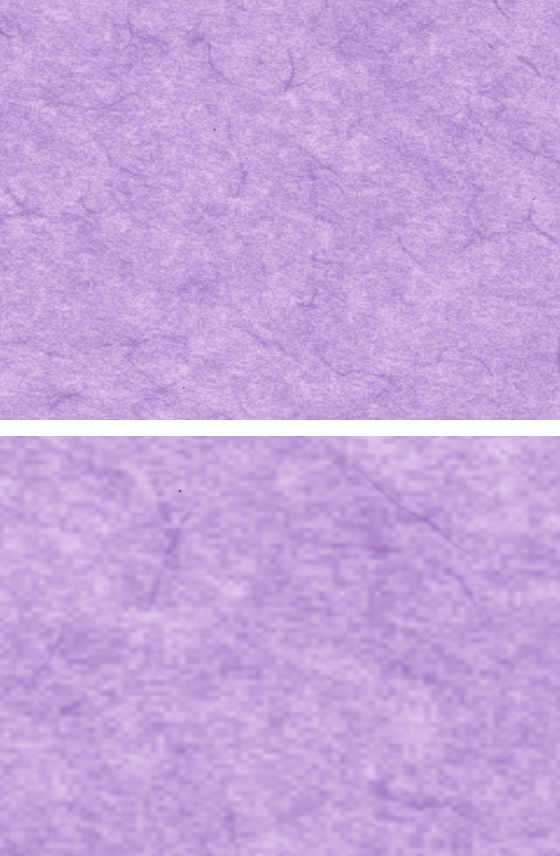
Top: the whole. Bottom: its middle third, enlarged.
Write a Shadertoy shader that draws this texture.

```glsl
#define DARK_PULP vec3(0.688, 0.532, 0.806)
#define LIGHT_PULP vec3(0.852, 0.735, 0.914)
#define BARK_COLOR vec3(0.60, 0.44, 0.62)
#define SPECK_COLOR vec3(0.32, 0.19, 0.38)
#define FIBER_COUNT 150
#define SPECK_COUNT 6
#define FIBER_DEPTH 0.85
#define FIBER_TILT -0.3
#define CLOUD_CONTRAST 1.1
#define STREAK_CONTRAST 0.38
#define GRAIN_CONTRAST 0.6

float hash21(vec2 p) {
    vec3 q = fract(p.xyx * 0.1031);
    q += dot(q, q.yzx + 33.33);
    return fract((q.x + q.y) * q.z);
}

vec3 hash31(float n) {
    vec3 q = fract(n * vec3(0.1031, 0.1030, 0.0973));
    q += dot(q, q.yzx + 33.33);
    return fract((q.xxy + q.yzz) * q.zyx);
}

float noise(vec2 p) {
    vec2 cell = floor(p), f = fract(p);
    f = f * f * (3.0 - 2.0 * f);
    float low = mix(hash21(cell), hash21(cell + vec2(1, 0)), f.x);
    float high = mix(hash21(cell + vec2(0, 1)), hash21(cell + vec2(1, 1)), f.x);
    return mix(low, high, f.y);
}

mat2 rotation(float angle) {
    float c = cos(angle), s = sin(angle);
    return mat2(c, -s, s, c);
}

// Cloudy pulp density, averaging one half
float cloud(vec2 p) {
    float sum = 0.0, weight = 0.5, total = 0.0;
    for (int i = 0; i < 5; i++) {
        sum += weight * noise(p);
        total += weight;
        weight *= 0.8;
        p = rotation(0.5) * p * 1.9 + 17.3;
    }
    return sum / total;
}

// Thin meandering hairs along the mid level of a noise field
float hairs(vec2 p) {
    return smoothstep(0.86, 1.0, 1.0 - abs(2.0 * noise(p) - 1.0));
}

// Curved tapering strand: x = sharp core, y = soft shadow around it
vec2 fiber(vec2 p, float id, vec2 canvas, float pixel) {
    vec3 place = hash31(id * 7.0 + 3.0);
    vec3 shape = hash31(id * 7.0 + 401.0);
    vec3 look = hash31(id * 7.0 + 907.0);
    vec2 center = place.xy * (canvas + 0.2) - 0.1;
    float angle = FIBER_TILT + (place.z + shape.x - 1.0) * 1.8;
    float halfLength = mix(0.04, 0.15, shape.y * shape.y);
    vec2 q = rotation(angle) * (p - center);
    float u = q.x / halfLength;
    if (abs(u) > 1.0) return vec2(0.0);

    float bow = (shape.z - 0.5) * 1.2, twist = (look.z - 0.5) * 0.7;
    float curve = halfLength * (bow * (u * u - 0.33) + twist * u * u * u);
    float slope = 2.0 * bow * u + 3.0 * twist * u * u;
    float d = abs(q.y - curve) / sqrt(1.0 + slope * slope);
    float taper = 1.0 - smoothstep(0.5, 1.0, abs(u));
    float width = mix(0.0025, 0.008, look.x * look.x) * (0.5 + 0.5 * taper);
    float strength = mix(0.2, 1.0, look.y * look.y) * taper;
    float core = 1.0 - smoothstep(0.0, width + pixel, d);
    float shadow = exp(-d * d / 0.00012);
    return strength * vec2(core, shadow);
}

void mainImage(out vec4 fragColor, in vec2 fragCoord) {
    vec2 p = fragCoord / iResolution.y;
    vec2 canvas = vec2(iResolution.x / iResolution.y, 1.0);
    float pixel = 1.0 / iResolution.y;

    // Strands and hairs wander through a warped plane
    vec2 warp = vec2(noise(p * 9.0), noise(p * 9.0 + 40.0)) - 0.5;
    warp += 0.3 * (vec2(noise(p * 27.0 + 80.0), noise(p * 27.0 + 120.0)) - 0.5);
    vec2 bent = p + 0.04 * warp;

    // Pulp: clouds, slanted streaks and fine tooth
    vec2 grainAxis = rotation(-0.22) * p;
    float tone = 0.54 + CLOUD_CONTRAST * (cloud(grainAxis * vec2(9.0, 12.0)) - 0.5);
    tone += STREAK_CONTRAST * (noise(grainAxis * vec2(60.0, 150.0) + 5.0) - 0.5);
    tone += GRAIN_CONTRAST * (noise(p * vec2(180.0, 240.0)) - 0.5);

    // Pale thin spots
    float thin = noise(bent * vec2(30.0, 36.0) + 60.0);
    tone += 0.22 * smoothstep(0.66, 0.95, thin);

    // Faint hairs
    vec2 hairAxis = rotation(-0.4) * bent;
    tone -= 0.13 * hairs(hairAxis * vec2(9.0, 22.0) + 30.0) * noise(p * 21.0);
    tone -= 0.13 * hairs(hairAxis.yx * vec2(13.0, 19.0) + 70.0) * noise(p * 19.0 + 8.0);

    // Long strands
    float cover = 0.0, bark = 0.0;
    for (int i = 0; i < FIBER_COUNT; i++) {
        vec2 strand = fiber(bent, float(i), canvas, pixel);
        cover += strand.x * 0.75 + strand.y * 0.2;
        if (i % 23 == 0) bark = max(bark, strand.x);
    }
    float patchy = 0.55 + 0.7 * noise(p * 34.0 + 9.0);
    tone -= FIBER_DEPTH * patchy * (1.0 - exp(-cover));

    vec3 color = mix(DARK_PULP, LIGHT_PULP, clamp(tone, -0.3, 1.15));
    color = mix(color, BARK_COLOR, 0.5 * bark * patchy);

    // Tiny dark specks
    for (int i = 0; i < SPECK_COUNT; i++) {
        vec3 speck = hash31(float(i) * 11.0 + 55.0);
        float radius = mix(0.0008, 0.002, speck.z);
        float d = length(p - speck.xy * canvas);
        float spot = 1.0 - smoothstep(radius - pixel * 0.5, radius + pixel, d);
        color = mix(color, SPECK_COLOR, 0.7 * spot);
    }
    fragColor = vec4(color, 1.0);
}
```
